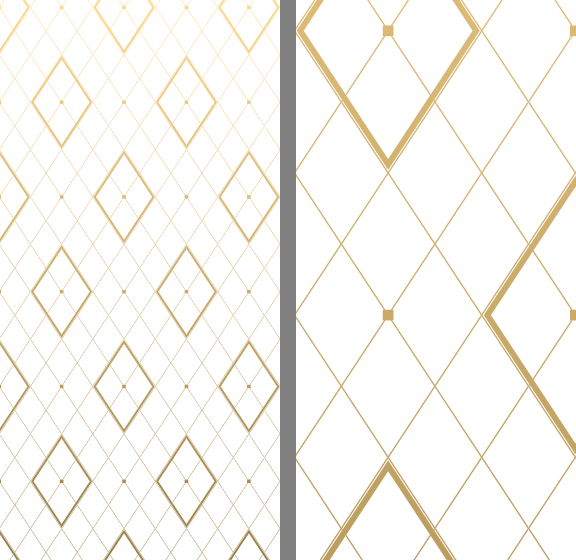
Left, the full canvas; right, a detail of the centre.
Write a Shadertoy shader that draws this pattern.

```glsl
// Gold lattice of fine diagonals with bold staggered diamonds and square studs on white.

// Lengths are fractions of the canvas width.
const vec2 CELL = vec2(0.2229, 0.3385);
const vec2 FIRST_STUD = vec2(0.2201, 0.2812);
const float HAIRLINE = 0.0016;
const float BOLD_LINE = 0.0071;
const float STUD_SIZE = 0.0128;
const float DIAMOND_RADIUS = 0.470; // in cells, to the middle of the bold line

const vec3 PAPER = vec3(1.0);
const vec3 DARK_GOLD = vec3(0.60, 0.50, 0.28);
const vec3 PALE_GOLD = vec3(1.0, 0.85, 0.56);

// Share of a pixel covered by a band of the given width, centred at distance 0.
float bandCoverage(float dist, float width, float pixel) {
    float hi = min(dist + 0.5 * pixel, 0.5 * width);
    float lo = max(dist - 0.5 * pixel, -0.5 * width);
    return clamp((hi - lo) / pixel, 0.0, 1.0);
}

// Distance to the nearest line of a family with the given spacing.
float repeatedLine(float x, float spacing) {
    return abs(fract(x / spacing + 0.5) - 0.5) * spacing;
}

float squareCoverage(vec2 p, float size, float pixel) {
    return bandCoverage(p.x, size, pixel) * bandCoverage(p.y, size, pixel);
}

void mainImage(out vec4 fragColor, in vec2 fragCoord) {
    float pixel = 1.0 / iResolution.x;
    vec2 grid = (fragCoord * pixel - FIRST_STUD) / CELL;
    vec2 id = floor(grid + 0.5);
    vec2 local = grid - id;

    // Converts diagonal cell units to perpendicular canvas distance.
    float toCanvas = 1.0 / length(1.0 / CELL);

    // Fine lines in both diagonal directions
    float rising = repeatedLine(grid.x - grid.y, 0.5) * toCanvas;
    float falling = repeatedLine(grid.x + grid.y, 0.5) * toCanvas;
    float ink = max(bandCoverage(rising, HAIRLINE, pixel),
                    bandCoverage(falling, HAIRLINE, pixel));

    // Bold diamonds on every other cell
    float isBold = 1.0 - mod(id.x + id.y, 2.0);
    float diamond = (abs(local.x) + abs(local.y) - DIAMOND_RADIUS) * toCanvas;
    ink = max(ink, isBold * bandCoverage(diamond, BOLD_LINE, pixel));

    // Square studs at the cell centres
    ink = max(ink, squareCoverage(local * CELL, STUD_SIZE, pixel));

    // Vertical gold gradient
    vec3 gold = mix(DARK_GOLD, PALE_GOLD, fragCoord.y / iResolution.y);
    fragColor = vec4(mix(PAPER, gold, ink), 1.0);
}
```
